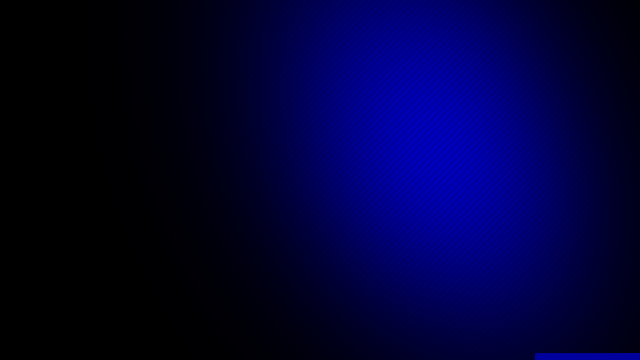
Reproduce this background procedurally as a WebGL 2 fragment shader.

```glsl
#version 300 es
precision highp float;
// A soft blue glow leans across a black field, right of centre.
// It is a lopsided, sheared Gaussian crossed by fine diagonal stripes,
// with a small rounded bar set into the lower right corner.

#define GLOW_CENTER   vec2(1.215, 0.583)
#define GLOW_LEAN     0.22
#define RADIUS_LOW    vec2(0.428, 0.510)
#define RADIUS_HIGH   vec2(0.390, 0.590)
#define GLOW_COLOR    vec3(0.0, 0.0, 0.72)
#define BAR_COLOR     vec3(0.0, 0.0, 0.61)
#define BAR_SIZE      vec2(0.292, 0.0190)
#define BAR_CORNER    0.006
#define STRIPE_PERIOD 0.0139
#define STRIPE_DEPTH  0.14

uniform vec2 u_resolution;
out vec4 fragColor;

const float TAU = 6.2831853;

// Gaussian falloff with its own radius on each side of the centre
float leaningGlow(vec2 p) {
    vec2 d = p - GLOW_CENTER;
    d.x += GLOW_LEAN * d.y;
    d /= mix(RADIUS_LOW, RADIUS_HIGH, step(0.0, d));
    return exp(-dot(d, d));
}

// Lines rising to the right, faded out where pixels cannot resolve them
float diagonalStripes(vec2 p, float pixel) {
    float across = (p.x - p.y) * inversesqrt(2.0);
    float wave = 0.5 + 0.5 * cos(TAU * across / STRIPE_PERIOD);
    float resolved = 1.0 - smoothstep(0.3, 0.6, pixel / STRIPE_PERIOD);
    return mix(0.5, wave, resolved);
}

float roundedBox(vec2 p, vec2 halfSize, float radius) {
    vec2 q = abs(p) - halfSize + radius;
    return length(max(q, 0.0)) + min(max(q.x, q.y), 0.0) - radius;
}

void main() {
    float pixel = 1.0 / u_resolution.y;
    vec2 p = gl_FragCoord.xy * pixel;
    float aspect = u_resolution.x * pixel;

    // Striped glow
    float stripes = 1.0 - STRIPE_DEPTH * diagonalStripes(p, pixel);
    vec3 color = GLOW_COLOR * leaningGlow(p) * stripes * (1.0 + 0.5 * STRIPE_DEPTH);

    // Corner bar, its right and lower sides running off the canvas
    float bar = roundedBox(p - vec2(aspect, 0.0), BAR_SIZE, BAR_CORNER);
    color = mix(color, BAR_COLOR, smoothstep(0.5 * pixel, -0.5 * pixel, bar));

    fragColor = vec4(color, 1.0);
}
```
